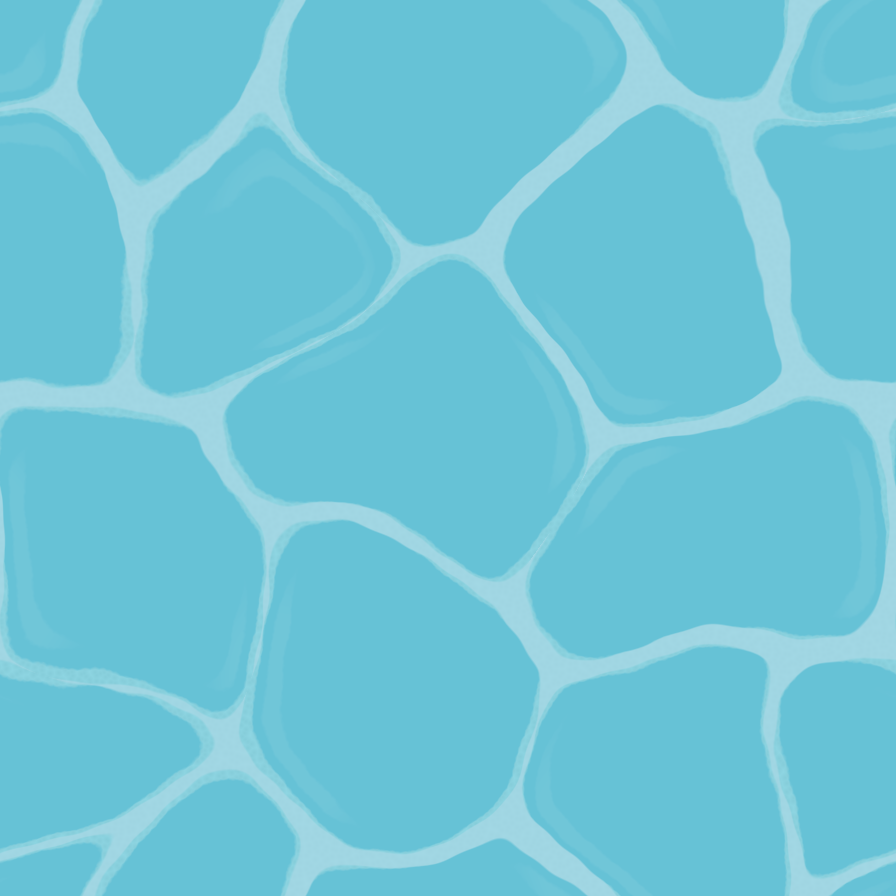
This texture is drawn by a Shadertoy shader. Its source:

```glsl
const float TAU = 6.2831853;
const vec2 GRID = vec2(3.0, 4.0);
const vec3 WATER = vec3(0.40, 0.76, 0.84);
const vec3 FOAM_MID = vec3(0.54, 0.82, 0.87);
const vec3 FOAM_LIGHT = vec3(0.63, 0.84, 0.89);

vec2 hash2(vec2 c) {
    vec3 q = fract((c.xyx + 7.0) * vec3(0.1031, 0.1030, 0.0973));
    q += dot(q, q.yzx + 33.33);
    return fract((q.xx + q.yz) * q.zy);
}

// Whole frequencies keep every wave seamless
float wave(vec2 p, vec2 freq, float phase) {
    return sin(TAU * dot(p, freq) + phase);
}

vec2 bend(vec2 p, float phase) {
    return vec2(wave(p, vec2(1.0, 2.0), phase) + 0.4 * wave(p, vec2(-2.0, 3.0), 1.3 + phase),
                wave(p, vec2(2.0, -1.0), 2.1 + phase) + 0.4 * wave(p, vec2(3.0, 2.0), 4.0 + phase));
}

// Staggered, jittered cell centre in canvas units
vec2 site(vec2 cell, float jitter) {
    vec2 id = mod(cell, GRID);
    vec2 stagger = vec2(0.5 * mod(id.y, 2.0), 0.5);
    return (cell + stagger + 0.25 + jitter * (hash2(id) - 0.5)) / GRID;
}

// Signed distance to a web of strokes; each edge has its own half width
float foamWeb(vec2 p, float thin, float thick, float rounding) {
    const float jitter = 0.78;
    vec2 base = floor(p * GRID);
    vec2 nearCell = base;
    vec2 nearOffset = vec2(9.0);
    for (int j = -2; j <= 2; j++)
    for (int i = -2; i <= 2; i++) {
        vec2 cell = base + vec2(i, j);
        vec2 offset = site(cell, jitter) - p;
        if (dot(offset, offset) < dot(nearOffset, nearOffset)) {
            nearOffset = offset;
            nearCell = cell;
        }
    }
    // Soft minimum of border distances rounds the pools and fills the junctions
    float nearKey = hash2(mod(nearCell, GRID)).x;
    float sum = 0.0;
    for (int j = -2; j <= 2; j++)
    for (int i = -2; i <= 2; i++) {
        vec2 cell = nearCell + vec2(i, j);
        vec2 offset = site(cell, jitter) - p;
        vec2 across = offset - nearOffset;
        if (dot(across, across) > 1e-5) {
            float border = dot(0.5 * (offset + nearOffset), normalize(across));
            float key = fract(3.0 * (nearKey + hash2(mod(cell, GRID)).x));
            sum += exp(-(border - mix(thin, thick, key)) / rounding);
        }
    }
    return -rounding * log(sum);
}

// Wrapped cellular noise for the dry brush grain
float grain(vec2 p, float count) {
    vec2 q = p * count;
    vec2 base = floor(q);
    float nearest = 1.0;
    for (int j = -1; j <= 1; j++)
    for (int i = -1; i <= 1; i++) {
        vec2 cell = base + vec2(i, j);
        nearest = min(nearest, length(cell + hash2(mod(cell, count)) - q));
    }
    return nearest;
}

float cover(float dist, float soft) {
    return 1.0 - smoothstep(-soft, soft, dist);
}

void mainImage(out vec4 fragColor, in vec2 fragCoord) {
    vec2 p = fragCoord / iResolution.xy;
    float soft = 1.0 / min(iResolution.x, iResolution.y);

    // Curved paths with a slight hand wobble
    vec2 path = p + 0.026 * bend(p, 0.6);
    float speck = grain(p, 150.0) - 0.5;
    float wobble = 0.0008 * (wave(p, vec2(17.0, 11.0), 0.0) + wave(p, vec2(-13.0, 19.0), 2.0));
    float swell = 0.002 * wave(p, vec2(3.0, -4.0), 1.0);

    // Two passes of the brush, a little out of register
    vec2 slip = 0.0035 * bend(2.0 * p, 3.0);
    float under = foamWeb(path + slip, 0.006, 0.012, 0.016) + wobble + 0.002 * speck;
    float over = foamWeb(path, -0.002, 0.014, 0.014) + wobble + swell;

    // Faint broken strokes inside some pools
    float gate = smoothstep(0.2, 0.7, wave(p, vec2(1.0, -1.0), 0.8) * wave(p, vec2(2.0, 1.0), 2.4));
    float ghost = cover(abs(under - 0.022) - 0.010 * gate, 2.0 * soft) * gate;

    vec3 color = mix(WATER, FOAM_MID, 0.28 * ghost);
    color = mix(color, FOAM_MID + 0.035 * speck, cover(under, 1.5 * soft));
    color = mix(color, FOAM_LIGHT + 0.012 * speck, cover(over, 1.2 * soft));
    fragColor = vec4(color, 1.0);
}
```
